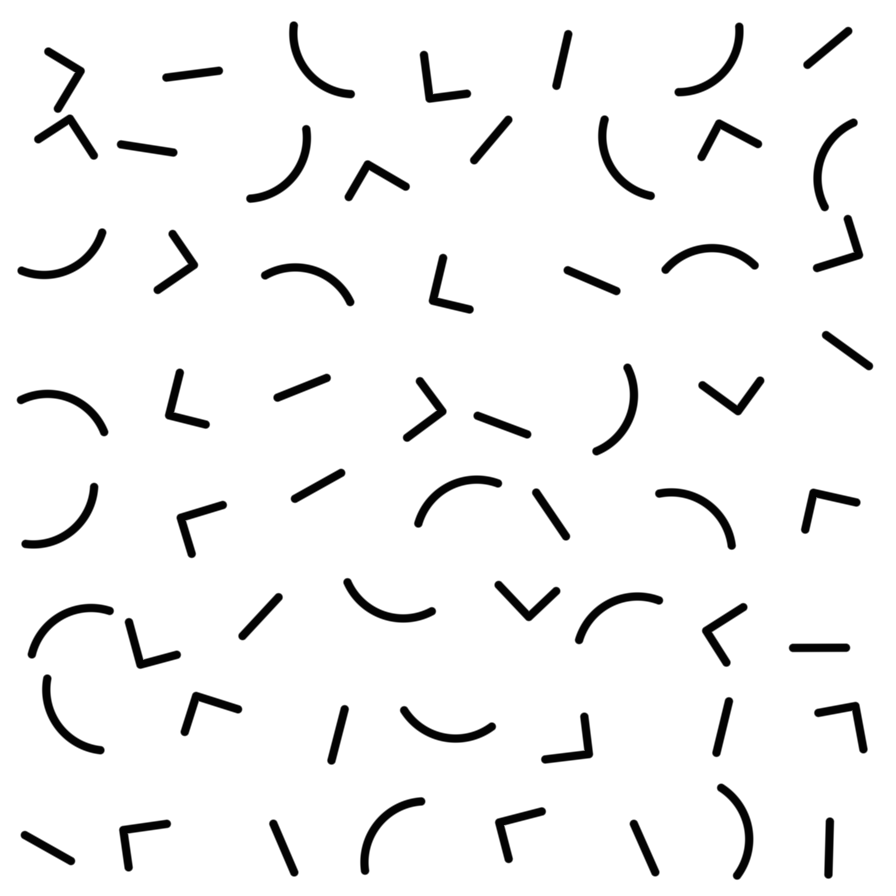
Reproduce this pattern procedurally as a three.js fragment shader.

```glsl
// Scattered black line, corner and arc strokes with round ends on white.
#define ROWS 8
#define HALF_STROKE 0.0046
#define EDGE_SOFTNESS 0.0012
#define LINE_LENGTH 0.059
#define CORNER_ARMS vec2(0.042, 0.049)
#define ARC_RADIUS 0.068
#define ARC_HALF_ANGLE 0.82
#define GRID_MARGIN 0.06
#define EDGE_GAP 0.024
#define ROW_WAVE 0.02
#define INK vec3(0.01)
#define PAPER vec3(1.0)

varying vec2 vUv;

vec3 hash3(vec2 cell) {
  vec3 p = fract(cell.xyx * vec3(0.1031, 0.1030, 0.0973) + 0.37);
  p += dot(p, p.yxz + 33.33);
  return fract((p.xxy + p.yzz) * p.zyx);
}

float segmentDistance(vec2 p, vec2 a, vec2 b) {
  vec2 pa = p - a, ba = b - a;
  return length(pa - ba * clamp(dot(pa, ba) / dot(ba, ba), 0.0, 1.0));
}

float lineDistance(vec2 p) {
  return length(vec2(max(abs(p.x) - 0.5 * LINE_LENGTH, 0.0), p.y));
}

// Right angle, centred on the middle of its bounding box
float cornerDistance(vec2 p) {
  vec2 tip = -0.5 * CORNER_ARMS;
  return min(segmentDistance(p, tip, tip + vec2(CORNER_ARMS.x, 0.0)),
             segmentDistance(p, tip, tip + vec2(0.0, CORNER_ARMS.y)));
}

// Arc bulging towards +y, centred on the middle of its height
float arcDistance(vec2 p) {
  vec2 tip = vec2(sin(ARC_HALF_ANGLE), cos(ARC_HALF_ANGLE));
  p = vec2(abs(p.x), p.y + 0.5 * ARC_RADIUS * (1.0 + tip.y));
  return tip.y * p.x > tip.x * p.y ? length(p - tip * ARC_RADIUS)
                                   : abs(length(p) - ARC_RADIUS);
}

// Kinds: 0 line, 1 corner, 2 arc
float markDistance(vec2 p, float kind) {
  if (kind < 0.5) return lineDistance(p);
  if (kind < 1.5) return cornerDistance(p);
  return arcDistance(p);
}

float markReach(float kind) {
  if (kind < 0.5) return 0.5 * LINE_LENGTH;
  if (kind < 1.5) return 0.5 * length(CORNER_ARMS);
  return ARC_RADIUS * sin(ARC_HALF_ANGLE);
}

void main() {
  float nearest = 1.0;

  for (int j = 0; j < ROWS; j++) {
    // Alternate rows hold one mark less, which breaks up the columns
    float row = float(j);
    float count = float(ROWS) - mod(row, 2.0);

    for (int i = 0; i < ROWS; i++) {
      float col = float(i);
      if (col >= count) break;

      vec3 random = hash3(vec2(col + 3.0, row + 11.0));
      float kind = floor(3.0 * fract((row * float(ROWS) + col) * 0.618034));
      float reach = markReach(kind);

      // Even layout, bent by a wave, with more jitter for smaller marks
      vec2 center = mix(vec2(GRID_MARGIN), vec2(1.0 - GRID_MARGIN),
                        vec2(col / (count - 1.0), row / float(ROWS - 1)));
      center.y += ROW_WAVE * 4.0 * center.y * (1.0 - center.y)
                * sin(9.0 * center.x + 1.3 * row);
      center += (random.xy - 0.5) * 2.0 * (0.062 - reach);
      center = clamp(center, reach + EDGE_GAP, 1.0 - reach - EDGE_GAP);

      vec2 p = vUv - center;
      if (dot(p, p) > 0.005) continue;

      float angle = 6.2831853 * random.z;
      float c = cos(angle), s = sin(angle);
      p = vec2(c * p.x + s * p.y, c * p.y - s * p.x);
      nearest = min(nearest, markDistance(p, kind));
    }
  }

  float paper = smoothstep(-EDGE_SOFTNESS, EDGE_SOFTNESS, nearest - HALF_STROKE);
  gl_FragColor = vec4(mix(INK, PAPER, paper), 1.0);
}
```
